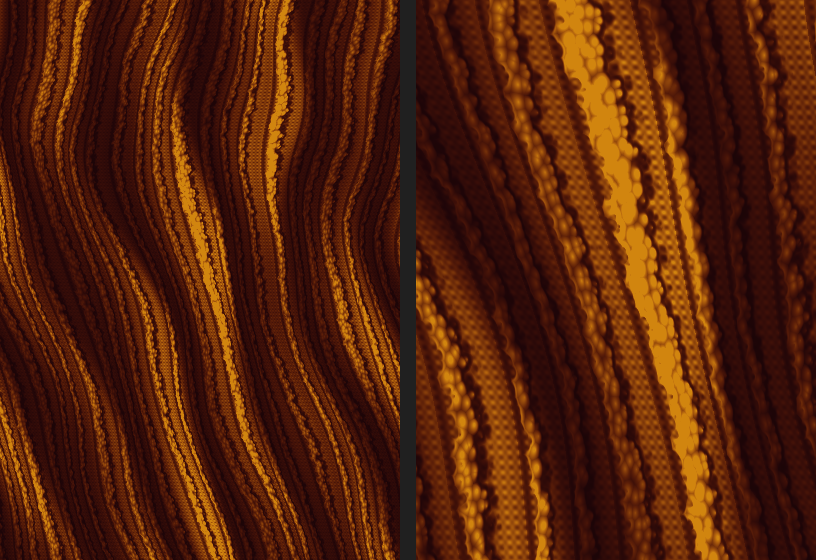
Left: the whole. Right: its middle third, enlarged.
Reproduce this texture procedurally as a WebGL 1 fragment shader.

```glsl
precision highp float;
// Draped amber corduroy: fuzzy ribs over a fine weave, lit across deep folds.
uniform vec2 u_resolution;

const float TAU = 6.2831853;
const float RIBS = 27.0;           // ribs per canvas height
const float FOLDS = 6.2;           // folds per canvas height
const float WEAVE = 168.0;         // threads per canvas height
const vec2 TUFT_GRAIN = vec2(175.0, 125.0);
const float AMBIENT = 1.35;
const float FOLD_LIGHT = 4.9;

const vec3 SHADOW = vec3(0.05, 0.008, 0.02);
const vec3 MAROON = vec3(0.12, 0.02, 0.03);
const vec3 RUST = vec3(0.24, 0.06, 0.03);
const vec3 BROWN = vec3(0.36, 0.12, 0.03);
const vec3 COPPER = vec3(0.51, 0.23, 0.04);
const vec3 AMBER = vec3(0.67, 0.36, 0.05);
const vec3 GOLD = vec3(0.82, 0.52, 0.06);

vec2 hash2(vec2 p) {
  return fract(sin(vec2(dot(p, vec2(127.1, 311.7)), dot(p, vec2(269.5, 183.3)))) * 4375.85);
}

// Cellular noise: distance to the nearest scattered point.
float cells(vec2 p) {
  vec2 base = floor(p);
  float nearest = 2.0;
  for (int j = -1; j <= 1; j++) {
    for (int i = -1; i <= 1; i++) {
      vec2 cell = base + vec2(float(i), float(j));
      nearest = min(nearest, length(cell + hash2(cell) - p));
    }
  }
  return nearest;
}

// Sideways position in the cloth, after the drape has bent it at a knee.
float clothAcross(float x, float down) {
  float d = down - (0.2 + 0.35 * x);
  float bend = 0.26 * sqrt(d * d + 0.004) + 0.06 * d;
  bend += 0.011 * sin(down * 10.0 + x * 9.0) + 0.005 * sin(down * 23.0 - x * 17.0);
  return x - bend;
}

// Folds brighten slowly to a crest, then fall sharply into shade.
float foldLight(float s, float x, float down) {
  float phase = FOLDS * (s - 0.1 * (down - 0.35)) + 0.9;
  phase += 0.16 * sin(down * 5.0 + s * 9.0) + 0.05 * sin(down * 13.0 - s * 21.0);
  float id = floor(phase);
  float f = phase - id;
  float crest = smoothstep(0.05, 0.7, f) * (1.0 - smoothstep(0.74, 0.97, f));
  float strength = 0.56 + 0.26 * sin(id * 2.4 + down * 6.0) + 0.1 * sin(id * 4.1 - down * 15.0);
  float middle = (x - 0.38) / 0.22;
  strength += 0.24 * exp(-middle * middle);
  return crest * strength;
}

// Relief brightness of one rib: ragged pile, shaded groove, woven ground.
float ribFabric(float s, float down) {
  float r = (s + 0.007 * sin(s * 47.0 + down * 3.0)) * RIBS;
  float id = floor(r);
  float f = r - id;

  float grain = cells(vec2(s, down + 0.35 * s) * TUFT_GRAIN);
  float ragged = 0.03 * sin(down * 135.0 + id * 5.0) + 0.03 * sin(down * 307.0 + id * 11.0)
               + 0.035 * sin(down * 43.0 + id * 3.0) + 0.16 * (grain - 0.45);
  float width = 0.3 + 0.08 * sin(id * 7.3);
  float edge = f + ragged;
  float pile = smoothstep(0.14, 0.21, edge) * (1.0 - smoothstep(0.14 + width, 0.22 + width, edge));

  vec2 thread = vec2(s, down) * WEAVE * TAU;
  float weave = 0.7 + 0.12 * sin(thread.x) * sin(thread.y) + 0.07 * sin(thread.y);
  weave += 0.08 * sin(f * 9.0 + id * 2.0);
  float groove = smoothstep(0.0, 0.16, abs(edge - width - 0.24));
  float seam = smoothstep(0.0, 0.12, abs(f - 0.07));
  float ground = weave * mix(0.3, 1.0, groove) * mix(0.5, 1.0, seam);

  float roundness = 1.0 - 0.4 * smoothstep(0.2, 0.2 + width, edge);
  float tuft = (1.38 - 0.85 * grain) * roundness + 0.12;
  return mix(ground, tuft, pile);
}

// Palette walked from deep shade to highlight, one colour per unit of tone.
vec3 dyeRamp(float tone) {
  vec3 c = mix(SHADOW, MAROON, clamp(tone + 1.0, 0.0, 1.0));
  c = mix(c, RUST, clamp(tone, 0.0, 1.0));
  c = mix(c, BROWN, clamp(tone - 1.0, 0.0, 1.0));
  c = mix(c, COPPER, clamp(tone - 2.0, 0.0, 1.0));
  c = mix(c, AMBER, clamp(tone - 3.0, 0.0, 1.0));
  return mix(c, GOLD, clamp(tone - 4.0, 0.0, 1.0));
}

void main() {
  vec2 p = gl_FragCoord.xy / u_resolution.y;
  float down = 1.0 - p.y;
  float s = clothAcross(p.x, down);
  float light = foldLight(s, p.x, down);
  float tone = ribFabric(s, down) * (AMBIENT + FOLD_LIGHT * light) - 0.4;
  gl_FragColor = vec4(dyeRamp(tone), 1.0);
}
```
